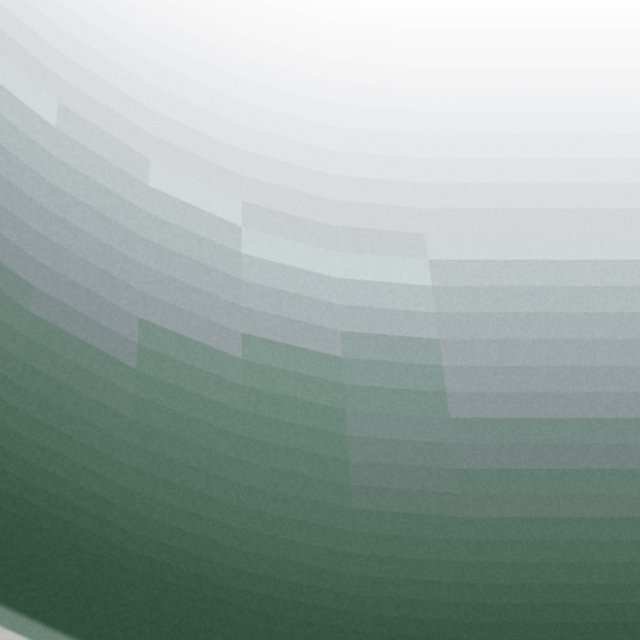
Give the GLSL for this background, as a three.js fragment shader.

```glsl
// Faceted sphere seen close up: curved bands run from white down to deep green.
// The drop of each facet is undone to get a flat depth, which is split into
// bands by latitude and columns by meridian, then coloured with some grain.

#define FACET_CENTER 0.3776  // meridian that stays upright
#define FACET_WIDTH 0.143    // width of a column in the upper part
#define FACET_FAN 0.068      // how fast columns widen with depth
#define FACET_DROP 0.0129    // curvature of the bands
#define EQUATOR 0.509        // depth of the widest band
#define RADIUS 0.638         // sphere radius along the depth
#define BAND_ANGLE 0.065     // latitude covered by one band
#define LIGHT_LIFT 0.042     // extra brightness of the pale facets
#define GRAIN 0.032
#define GRAIN_SCALE 300.0
#define EDGE_SOFT 0.0011

varying vec2 vUv;

float hash(vec2 p) {
  vec3 q = fract(vec3(p.xyx) * 0.1031);
  q += dot(q, q.yzx + 33.33);
  return fract((q.x + q.y) * q.z);
}

float valueNoise(vec2 p) {
  vec2 i = floor(p);
  vec2 f = fract(p);
  f = f * f * (3.0 - 2.0 * f);
  return mix(mix(hash(i), hash(i + vec2(1.0, 0.0)), f.x),
             mix(hash(i + vec2(0.0, 1.0)), hash(i + 1.0), f.x), f.y);
}

// Moves the colour linearly to the next stop between two depths
vec3 stop(vec3 color, vec3 next, float from, float to, float depth) {
  return mix(color, next, clamp((depth - from) / (to - from), 0.0, 1.0));
}

vec3 greyRamp(float d) {
  vec3 c = stop(vec3(0.995), vec3(0.95, 0.95, 0.955), 0.0, 0.14, d);
  c = stop(c, vec3(0.88, 0.89, 0.895), 0.14, 0.27, d);
  c = stop(c, vec3(0.815, 0.83, 0.835), 0.27, 0.36, d);
  c = stop(c, vec3(0.735, 0.77, 0.77), 0.36, 0.43, d);
  c = stop(c, vec3(0.655, 0.69, 0.70), 0.43, 0.51, d);
  c = stop(c, vec3(0.58, 0.62, 0.63), 0.51, 0.60, d);
  c = stop(c, vec3(0.49, 0.545, 0.54), 0.60, 0.68, d);
  c = stop(c, vec3(0.41, 0.48, 0.455), 0.68, 0.78, d);
  return stop(c, vec3(0.22, 0.33, 0.27), 0.78, 1.0, d);
}

vec3 greenRamp(float d) {
  vec3 c = stop(vec3(0.54, 0.64, 0.60), vec3(0.46, 0.57, 0.525), 0.52, 0.61, d);
  c = stop(c, vec3(0.38, 0.49, 0.44), 0.61, 0.74, d);
  c = stop(c, vec3(0.31, 0.425, 0.365), 0.74, 0.86, d);
  c = stop(c, vec3(0.22, 0.33, 0.27), 0.86, 1.0, d);
  return stop(c, vec3(0.19, 0.31, 0.24), 1.0, 1.1, d);
}

// First green band of each column, counted from the equator
float greenStart(float column) {
  if (column > 1.5) return 4.0;
  if (column > -1.5) return 2.0 - column;
  return column > -2.5 ? 5.0 : 4.0;
}

// Brightness added to the pale facets and to those that fade out below them
float paleLift(float column, float band) {
  float middle = step(-0.5, column) * step(column, 1.5);
  float pale = step(abs(band + 3.0), 0.5) * (column > 1.5 ? 0.75 : 1.0);
  pale *= 1.0 - step(abs(column + 2.0), 0.5);
  pale = mix(pale, step(abs(band + 2.0), 0.5) * 1.35, middle);
  float fade = middle * step(-1.5, band) * clamp(0.5 - 0.25 * (band + 1.0), 0.0, 0.5);
  return LIGHT_LIFT * (pale + fade);
}

vec3 sphere(vec2 uv) {
  // Solve for depth, as the column width depends on it
  float y = 1.0 - uv.y;
  float depth = y;
  float across = 0.0;
  for (int i = 0; i < 5; i++) {
    float width = FACET_WIDTH + FACET_FAN * max(depth - 0.365, 0.0);
    across = (uv.x - FACET_CENTER) / width;
    float t = max(2.0 - across, 0.0);
    float k = floor(t);
    depth = y + FACET_DROP * (k * k + (2.0 * k + 1.0) * (t - k));
  }
  float column = clamp(floor(across), -3.0, 2.0);

  // Latitude bands, blurred towards the bright top
  float latitude = asin(clamp((depth - EQUATOR) / RADIUS, -1.0, 1.0));
  float band = floor(latitude / BAND_ANGLE + 0.5);
  float bandDepth = EQUATOR + RADIUS * sin(band * BAND_ANGLE);
  float toneDepth = mix(depth, bandDepth, 0.4 + 0.6 * smoothstep(0.1, 0.35, depth));

  // Green facets set in softly; the two right columns have grey patches
  float start = greenStart(column);
  float setIn = column > 0.5 || column < -2.5 ? 0.45 : 0.75;
  float green = step(start - 0.5, band) * min(setIn + 0.12 * (band - start), 1.0);
  float patchArea = step(0.5, column) * step(3.5, band) * step(band, 7.5);
  float patchTone = column > 1.5 ? 0.75 * mod(band, 2.0) : 0.6;
  green *= 1.0 - patchArea * patchTone;
  vec3 color = mix(greyRamp(toneDepth), greenRamp(toneDepth), green);
  color += paleLift(column, band) * vec3(0.95, 1.03, 1.02);

  // Pale rim and the ground beyond it
  color = mix(color, vec3(0.42, 0.51, 0.46), smoothstep(1.138, 1.152, depth));
  return mix(color, vec3(0.73, 0.74, 0.72), smoothstep(1.172, 1.18, depth));
}

void main() {
  // Nine samples smooth the facet edges
  vec3 color = vec3(0.0);
  for (int i = 0; i < 9; i++) {
    vec2 offset = vec2(mod(float(i), 3.0), floor(float(i) / 3.0)) - 1.0;
    color += sphere(vUv + EDGE_SOFT * offset) / 9.0;
  }
  // Grain fades out in the white area
  float grain = valueNoise(vUv * GRAIN_SCALE) - 0.5;
  color += GRAIN * grain * (1.0 - smoothstep(0.7, 1.0, color.g));
  gl_FragColor = vec4(color, 1.0);
}
```
